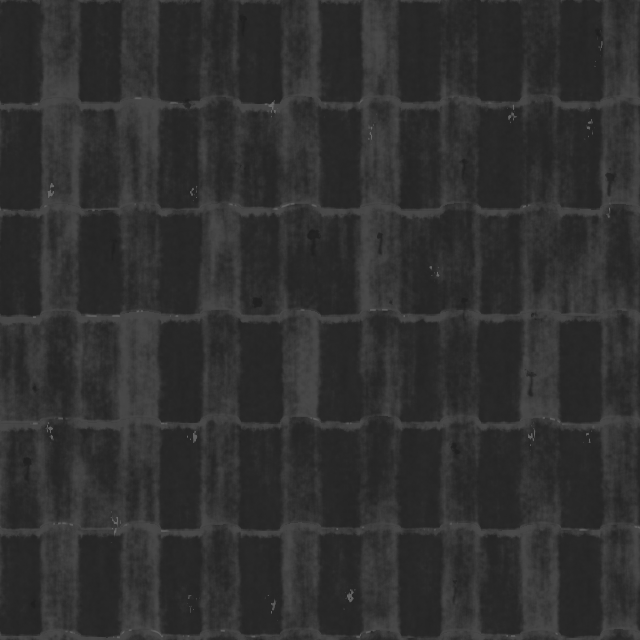
Give the GLSL for this texture, as a Shadertoy shader.

```glsl
// Weathered charcoal roof: flat pan tiles alternating with arched cover tiles, streaked and stained.

const vec2  REPEATS       = vec2(8.0, 6.0);   // pan + cover pairs across, courses down
const float COVER_CENTRE  = 0.755;            // within one pair
const float COVER_HALF    = 0.228;
const float EDGE_SOFTNESS = 0.045;
const float PAN_LIP       = 0.030;            // lip height, in courses
const float ARCH_RISE     = 0.060;
const float LIP_FADE      = 0.085;
const vec2  DUST_RANGE    = vec2(0.34, 0.88);
const vec3  SOOT          = vec3(0.155);
const vec3  DUST          = vec3(0.276);
const vec3  STAIN         = vec3(0.110);
const vec3  FLAKE         = vec3(0.46);
const float STAIN_GRID    = 9.0;
const float STAIN_CHANCE  = 0.24;
const float FLAKE_GRID    = 8.0;
const float FLAKE_CHANCE  = 0.20;

float hash(vec2 p) {
    vec3 q = fract(p.xyx * vec3(0.1031, 0.1030, 0.0973));
    q += dot(q, q.yzx + 33.33);
    return fract((q.x + q.y) * q.z);
}

float noise(vec2 p) {
    vec2 i = floor(p), f = fract(p);
    f = f * f * (3.0 - 2.0 * f);
    return mix(mix(hash(i), hash(i + vec2(1, 0)), f.x),
               mix(hash(i + vec2(0, 1)), hash(i + vec2(1, 1)), f.x), f.y);
}

float fbm(vec2 p) {
    float sum = 0.0, amp = 0.5;
    for (int i = 0; i < 5; i++) {
        sum += amp * noise(p);
        p = mat2(1.6, 1.2, -1.2, 1.6) * p + 17.3;
        amp *= 0.5;
    }
    return sum / 0.97;
}

// Ragged dark spots, some with a drip running down
float stains(vec2 uv, float pixel) {
    vec2 g = uv * STAIN_GRID, id = floor(g);
    float on = step(hash(id + 41.0), STAIN_CHANCE);
    vec2 p = fract(g) - 0.35 - 0.3 * vec2(hash(id + 3.0), 0.5 + hash(id + 8.0));
    float size = mix(0.02, 0.075, pow(hash(id + 19.0), 2.0));
    float ragged = (fbm(uv * 130.0) - 0.5) * 0.17;
    float spot = length(p) - size + ragged;
    float len = 0.26 * step(0.6, hash(id + 27.0));
    p.x += 0.01 * sin(p.y * 22.0);
    float drip = length(vec2(p.x, p.y + clamp(-p.y, 0.0, len))) - size * 0.4 + ragged * 0.25;
    float aa = 2.0 * pixel * STAIN_GRID;
    return on * smoothstep(aa, -aa, min(spot, drip));
}

// Clusters of fine pale chips, stretched vertically
float flakes(vec2 uv) {
    vec2 g = uv * FLAKE_GRID, id = floor(g);
    float on = step(hash(id + 77.0), FLAKE_CHANCE);
    vec2 p = fract(g) - 0.35 - 0.3 * vec2(hash(id + 5.0), hash(id + 11.0));
    float cluster = exp(-dot(p * p, vec2(170.0, 32.0)));
    float chips = 0.65 * noise(uv * vec2(420.0, 230.0)) + 0.35 * noise(uv * vec2(150.0, 60.0) + 9.0);
    return on * smoothstep(0.92, 1.12, chips + 0.42 * cluster);
}

void mainImage(out vec4 fragColor, in vec2 fragCoord) {
    vec2 uv = fragCoord / iResolution.xy;
    float pixel = 1.0 / iResolution.y;
    vec2 g = uv * REPEATS;

    // Pan and cover profile across one pair
    float wobble = (fbm(uv * vec2(60.0, 30.0)) - 0.5) * 0.045;
    float pairX = g.x - COVER_CENTRE + 0.5;
    float across = fract(pairX) - 0.5;
    float side = abs(across) - COVER_HALF + wobble;
    float cover = smoothstep(EDGE_SOFTNESS, -EDGE_SOFTNESS, side);
    float coverColumn = floor(pairX);
    float panColumn = floor(pairX + 0.5) + 100.0;

    // Lower lip of each course, arched over the covers
    float course = floor(g.y + 0.5);
    float arch = sqrt(max(0.0, 1.0 - pow(across / (COVER_HALF + 0.03), 2.0)));
    float jitter = mix(hash(vec2(panColumn, course + 60.0)), hash(vec2(coverColumn, course + 60.0)), cover);
    float lip = PAN_LIP + ARCH_RISE * arch + 0.02 * (jitter - 0.5) + 0.008 * (noise(uv * 90.0) - 0.5);
    float y = g.y - lip;
    float row = floor(y), t = fract(y);
    float panWear = hash(vec2(panColumn, row) + 13.0);
    float coverWear = hash(vec2(coverColumn, row) + 13.0);

    // Dust gathers by tile, along side seams, at course lips and in streaks
    float cloud = fbm(uv * vec2(26.0, 17.0) + row * 11.7);
    float streak = fbm(uv * vec2(75.0, 8.0) + row * 5.3);
    float grain = fbm(uv * 150.0);
    float amount = mix(mix(-0.25, 0.08, pow(panWear, 3.0)), mix(-0.10, 0.15, coverWear), cover);
    float seamWidth = side > 0.0 ? 0.06 : 0.085;
    amount += 0.15 * exp(-pow(side / seamWidth, 2.0));
    amount += 0.09 * cover * smoothstep(0.25, 0.0, t);
    float band = smoothstep(1.0 - LIP_FADE, 1.0 - 0.25 * LIP_FADE, t + (grain - 0.5) * 0.04);
    band = max(band, smoothstep(0.035, 0.0, t));
    amount += band * mix(0.45, 0.17, cover);
    float mixed = 0.44 * cloud + 0.36 * streak + 0.20 * grain;
    float dust = smoothstep(DUST_RANGE.x, DUST_RANGE.y, mixed + amount);
    vec3 color = mix(SOOT, DUST, dust);
    color += (streak - 0.5) * 0.02 + (grain - 0.5) * 0.022;

    // Faint shadow above the lip and broken glints along it
    float edge = min(t, 1.0 - t);
    color *= 1.0 - 0.07 * smoothstep(0.016, 0.0, t);
    float glint = smoothstep(0.68, 0.82, noise(vec2(uv.x * 55.0, course * 7.3)))
                * smoothstep(0.35, 0.6, noise(uv * vec2(260.0, 40.0)));
    color = mix(color, FLAKE, 0.55 * glint * smoothstep(0.006 + pixel * REPEATS.y, 0.002, edge));

    // Surface damage
    color = mix(color, STAIN, 0.7 * stains(uv, pixel));
    color = mix(color, FLAKE, 0.75 * flakes(uv));
    fragColor = vec4(clamp(color, 0.0, 1.0), 1.0);
}
```
